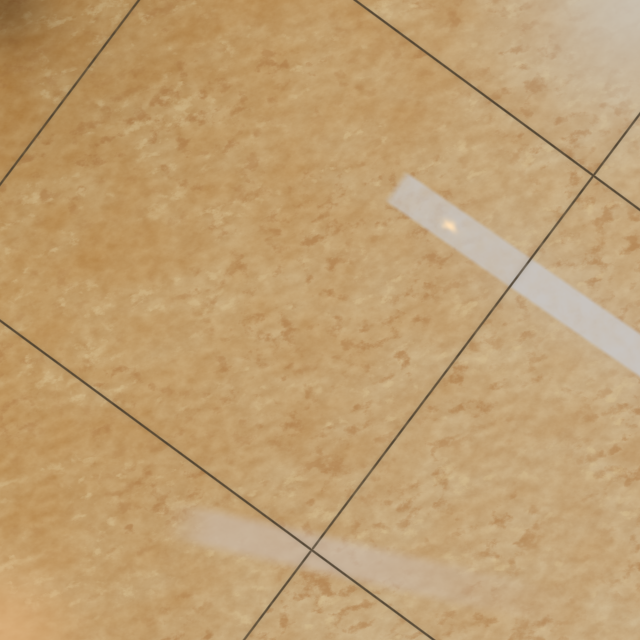
Write a Shadertoy shader that draws this texture.

```glsl
// Polished beige stone floor tiles laid on the diagonal, with thin dark joints and soft light reflections.

float hash(vec2 p) {
    return fract(sin(dot(p, vec2(127.1, 311.7))) * 43758.5453);
}

float noise(vec2 p) {
    vec2 i = floor(p), f = fract(p);
    f = f * f * (3.0 - 2.0 * f);
    return mix(mix(hash(i), hash(i + vec2(1, 0)), f.x),
               mix(hash(i + vec2(0, 1)), hash(i + vec2(1, 1)), f.x), f.y);
}

float fbm(vec2 p) {
    float sum = 0.0, amp = 0.5;
    for (int i = 0; i < 4; i++) {
        sum += amp * noise(p);
        p = mat2(1.6, 1.2, -1.2, 1.6) * p + 7.3;
        amp *= 0.5;
    }
    return sum;
}

// Soft-edged band from a to b: x is the position along it, y its coverage
vec2 band(vec2 p, vec2 a, vec2 b, float halfWidth, float soft) {
    vec2 dir = normalize(b - a), q = p - a;
    float along = dot(q, dir) / length(b - a);
    float across = abs(dot(q, vec2(-dir.y, dir.x)));
    float cover = 1.0 - smoothstep(halfWidth - soft, halfWidth + soft, across);
    return vec2(along, cover);
}

// Mottled stone; each tile samples its own patch of noise
vec3 stone(vec2 p, vec2 id) {
    vec2 q = p + 9.0 * vec2(hash(id), hash(id + 4.7));
    q = mat2(0.94, -0.34, 0.34, 0.94) * q;
    float cloud = fbm(q * vec2(5.0, 8.0));
    float patches = fbm(q * vec2(16.0, 24.0) + 21.0);
    float grain = fbm(q * vec2(62.0, 84.0) + 3.0);
    float flecks = fbm(q * vec2(55.0, 80.0) + 51.0);

    float warmth = smoothstep(-0.1, 1.05, 0.75 * p.x + 0.35 * (1.0 - p.y));
    vec3 col = mix(vec3(0.745, 0.585, 0.365), vec3(0.775, 0.66, 0.495), warmth);
    col += (cloud - 0.47) * vec3(0.03, 0.06, 0.08);
    col += (patches - 0.47) * vec3(0.03, 0.08, 0.12);
    col += (grain - 0.47) * vec3(0.08, 0.12, 0.14);

    // Fine rusty specks spread all over, denser in clusters, and small pale flecks
    float cluster = smoothstep(0.30, 0.65, fbm(q * 9.0 + 77.0));
    float rust = smoothstep(0.48, 0.76, fbm(q * vec2(52.0, 70.0) + 33.0)) * (0.2 + 0.8 * cluster);
    float pale = smoothstep(0.52, 0.78, flecks) * smoothstep(0.38, 0.62, patches);
    col = mix(col, vec3(0.67, 0.47, 0.27), 0.60 * rust);
    col = mix(col, vec3(0.84, 0.75, 0.57), 0.55 * pale);
    return col;
}

void mainImage(out vec4 fragColor, in vec2 fragCoord) {
    vec2 p = fragCoord / iResolution.y;
    float px = 1.0 / iResolution.y;

    // Tile coordinates: one unit per tile, joints on the integers
    vec2 tile = mat2(1.091, 0.810, -0.821, 1.100) * (p - vec2(0.487, 0.1406));
    vec3 col = stone(p, floor(tile));

    // Uneven room light: dim upper left, warm lower left, cool upper right
    vec2 corner = p - vec2(0, 1);
    float cornerDist = dot(corner, corner);
    col *= 1.0 - vec3(0.26, 0.30, 0.36) * exp(-cornerDist * 190.0);
    col *= 1.0 - vec3(0.09, 0.10, 0.12) * exp(-cornerDist * 12.0);
    float warmGlow = exp(-dot(p, p) * 90.0);
    float coolGlow = exp(-dot(p - 1.0, p - 1.0) * 32.0);
    col = mix(col, vec3(0.89, 0.71, 0.51), 0.65 * warmGlow);
    col = mix(col, vec3(0.79, 0.765, 0.725), 0.80 * coolGlow);

    // Bright lamp reflection with a wide haze, stronger past the joint
    vec2 start = vec2(0.619, 0.708), end = vec2(1.0, 0.445);
    vec2 lamp = band(p, start, end, 0.0275, 0.004);
    float lampOn = smoothstep(-0.015, 0.02, lamp.x);
    float strength = mix(0.80, 0.96, smoothstep(-0.01, 0.01, tile.x));
    strength *= 0.80 + 0.40 * fbm(p * 60.0);
    float haze = band(p, start, end, 0.03, 0.085).y * smoothstep(-0.2, 0.6, lamp.x);
    col = mix(col, vec3(0.77, 0.715, 0.65), 0.42 * haze);
    col = mix(col, vec3(0.785, 0.765, 0.745), lamp.y * lampOn * clamp(strength, 0.0, 1.0));

    // Broad, dim reflection fading at both ends
    vec2 dim = band(p, vec2(0.25, 0.192), vec2(0.82, 0.062), 0.028, 0.012);
    float dimOn = smoothstep(0.0, 0.16, dim.x) * (1.0 - smoothstep(0.5, 1.2, dim.x));
    col = mix(col, vec3(0.79, 0.72, 0.65), 0.74 * dim.y * dimOn);

    // Thin soft joints, slightly worn along their length
    vec2 toJoint = abs(tile - round(tile)) * 0.732;
    float wear = noise(p * 110.0);
    float soft = max(0.0013, 0.7 * px);
    vec2 joint = 1.0 - smoothstep(vec2(0.0017 - soft), vec2(0.0017 + soft), toJoint);
    joint *= vec2(0.62 + 0.32 * wear, 0.80 + 0.14 * wear);
    vec2 shade = exp(-toJoint * 320.0);
    col *= 1.0 - 0.10 * max(shade.x, shade.y);
    col = mix(col, vec3(0.29, 0.245, 0.18), max(joint.x, joint.y));

    // Small hot glint inside the lamp reflection
    vec2 g = mat2(0.77, 0.64, -0.64, 0.77) * (p - vec2(0.704, 0.647));
    g += 0.006 * (noise(p * 110.0) - 0.5);
    float glint = exp(-dot(g * vec2(85.0, 150.0), g * vec2(85.0, 150.0)));
    col = mix(col, vec3(1.0, 0.88, 0.72), glint);

    fragColor = vec4(clamp(col, 0.0, 1.0), 1.0);
}
```
